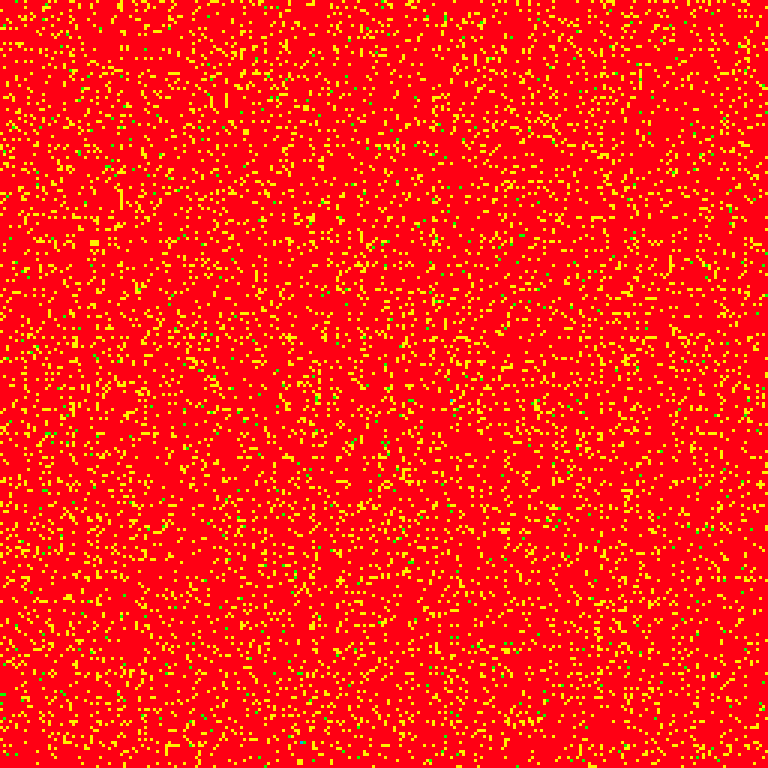
This texture is drawn by a WebGL 1 fragment shader. Its source:

```glsl
precision highp float;

uniform vec2 u_resolution;

const float CELLS = 256.0;
const float LATTICE = 8.0;

const vec3 RED = vec3(1.0, 0.0, 0.08);
const vec3 YELLOW = vec3(1.0, 0.94, 0.0);
const vec3 GREEN = vec3(0.04, 1.0, 0.0);
const vec3 CYAN = vec3(0.0, 0.7, 0.95);

float hash(vec2 p) {
  vec3 q = fract(vec3(p.xyx) * vec3(0.1031, 0.1030, 0.0973));
  q += dot(q, q.yzx + 33.33);
  return fract((q.x + q.y) * q.z);
}

// Slow density drift from layered sines, roughly -1 to 1
float drift(vec2 p) {
  float broad = sin(p.x * 0.071 + 1.7 * sin(p.y * 0.043));
  float fine = sin(p.y * 0.117 + 1.3 * sin(p.x * 0.089 + 2.0));
  return 0.5 * (broad + fine);
}

// Chance of a yellow grain, raised along lattice lines and at their nodes
float grainChance(vec2 cell, float spacing) {
  vec2 offset = mod(cell + 0.5, spacing);
  vec2 onLine = 1.0 - step(1.0, offset);
  vec2 nearLine = 1.0 - step(2.0, offset);
  float chance = 0.093 + 0.045 * onLine.y + 0.035 * onLine.x;
  chance += 0.08 * nearLine.x * nearLine.y + 0.2 * onLine.x * onLine.y;
  return chance * (1.0 + 0.18 * drift(cell));
}

vec3 grainColor(vec2 cell) {
  float pick = hash(cell + 17.0);
  vec3 color = mix(YELLOW, RED, step(grainChance(cell, LATTICE), pick));
  color = mix(color, GREEN, step(0.9925, pick));
  return mix(color, CYAN, step(0.9998, pick));
}

// Box filter over the up to four cells one pixel covers
vec3 filteredGrains(vec2 p, float footprint) {
  vec2 low = floor(p - 0.5 * footprint);
  vec2 share = clamp((p + 0.5 * footprint - low - 1.0) / footprint, 0.0, 1.0);
  vec3 top = mix(grainColor(low), grainColor(low + vec2(1.0, 0.0)), share.x);
  vec3 bottom = mix(grainColor(low + vec2(0.0, 1.0)), grainColor(low + 1.0), share.x);
  return mix(top, bottom, share.y);
}

void main() {
  float size = min(u_resolution.x, u_resolution.y);
  // Lattice rows are counted from the top edge
  vec2 fromTop = vec2(gl_FragCoord.x, u_resolution.y - gl_FragCoord.y);
  vec3 color = filteredGrains(fromTop * CELLS / size, CELLS / size);
  gl_FragColor = vec4(color, 1.0);
}
```
